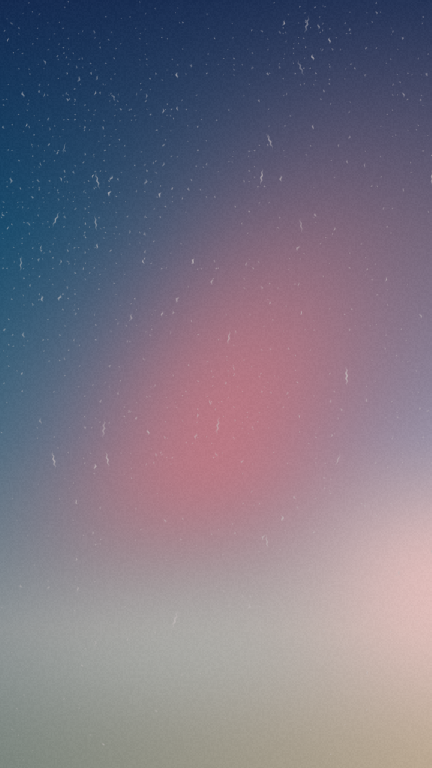
A Shadertoy shader for this background:

```glsl
// Dusky blue sky blending into a slanted rose glow and a pale horizon, with worn film dust.

const float ASPECT = 0.5625;

vec2 hash2(vec2 p) {
    vec3 q = fract(p.xyx * vec3(0.1031, 0.1030, 0.0973));
    q += dot(q, q.yzx + 33.33);
    return fract((q.xx + q.yz) * q.zy);
}

// Soft elliptical falloff, with its long axis leaning along "axis"
float glow(vec2 p, vec2 centre, vec2 axis, vec2 radius) {
    vec2 d = p - centre;
    axis = normalize(axis);
    vec2 q = vec2(dot(d, vec2(axis.y, -axis.x)), dot(d, axis)) / radius;
    return exp(-dot(q, q));
}

// Five colours stacked from the top (t = 0) to the bottom (t = 1)
vec3 ramp(float t, vec3 top, vec3 upper, vec3 middle, vec3 low, vec3 bottom) {
    vec3 c = mix(top, upper, clamp(t / 0.3, 0.0, 1.0));
    c = mix(c, middle, clamp((t - 0.3) / 0.27, 0.0, 1.0));
    c = mix(c, low, clamp((t - 0.57) / 0.25, 0.0, 1.0));
    return mix(c, bottom, smoothstep(0.79, 1.03, t));
}

vec3 sky(vec2 uv, vec2 p) {
    float t = 1.0 - uv.y;
    vec3 left = ramp(t, vec3(0.08, 0.17, 0.32), vec3(0.10, 0.30, 0.43),
        vec3(0.27, 0.42, 0.51), vec3(0.54, 0.57, 0.58), vec3(0.48, 0.52, 0.49));
    vec3 right = ramp(t, vec3(0.13, 0.20, 0.34), vec3(0.39, 0.39, 0.48),
        vec3(0.55, 0.56, 0.65), vec3(0.79, 0.72, 0.69), vec3(0.72, 0.65, 0.56));
    vec3 c = mix(left, right, uv.x);

    // Slanted rose light, fading out above the horizon
    float rose = glow(p, vec2(0.29, 0.44), vec2(0.45, 0.89), vec2(0.18, 0.335));
    c = mix(c, vec3(0.78, 0.47, 0.51), 0.85 * rose * smoothstep(0.10, 0.40, uv.y));

    // Grey horizon haze and pink light at the right edge
    float haze = glow(p, vec2(0.25, 0.17), vec2(0.0, 1.0), vec2(0.22, 0.09));
    c = mix(c, vec3(0.68, 0.70, 0.68), 0.5 * haze);
    float blush = glow(p, vec2(0.59, 0.24), vec2(0.1, 1.0), vec2(0.16, 0.13));
    return mix(c, vec3(0.91, 0.75, 0.74), 0.8 * blush);
}

// Where the surface is most worn
float wear(vec2 p) {
    float patches = 0.5 + 0.5 * sin(p.x * 31.0 + 3.0 * sin(p.y * 17.0)) * sin(p.y * 27.0 + p.x * 9.0);
    float w = 0.10 + 0.15 * patches * smoothstep(0.1, 0.5, p.y);
    w += 0.70 * glow(p, vec2(0.11, 0.83), vec2(0.2, 1.0), vec2(0.11, 0.14));
    w += 0.45 * glow(p, vec2(0.07, 0.69), vec2(0.3, 1.0), vec2(0.08, 0.08));
    w += 0.40 * glow(p, vec2(0.30, 0.47), vec2(1.0, 0.2), vec2(0.05, 0.09));
    w += 0.40 * glow(p, vec2(0.38, 0.95), vec2(1.0, 0.1), vec2(0.04, 0.14));
    return w * smoothstep(-0.1, 0.35, p.y);
}

// One crooked speck in some of the cells of a grid
float flecks(vec2 p, float cells, vec2 size, float density) {
    vec2 id = floor(p * cells);
    vec2 place = hash2(id + cells);
    vec2 form = hash2(id + cells + 71.0);
    float chance = hash2(id + cells + 153.0).x;
    float present = step(chance, density * wear((id + 0.5) / cells));

    vec2 d = (fract(p * cells) - mix(vec2(0.3), vec2(0.7), place)) / cells;
    float lean = (form.x - 0.5) * 0.9;
    d = mat2(cos(lean), sin(lean), -sin(lean), cos(lean)) * d;
    size *= mix(0.45, 1.0, form.y);
    d.x += 0.6 * size.x * sin(d.y * 900.0 + place.x * 6.3);
    float edge = (length(d / size) - 1.0) * size.x;
    float soft = 0.8 / iResolution.y;
    return present * (1.0 - smoothstep(-soft, soft, edge)) * mix(0.5, 1.0, place.y);
}

void mainImage(out vec4 fragColor, in vec2 fragCoord) {
    vec2 uv = fragCoord / iResolution.xy;
    vec2 p = uv * vec2(ASPECT, 1.0);
    vec3 c = sky(uv, p);

    // Fine dust, chips and upright scratches
    float dust = 0.45 * flecks(p, 150.0, vec2(0.0010), 0.30);
    dust = max(dust, 0.50 * flecks(p, 87.0, vec2(0.0012, 0.0017), 0.28));
    dust = max(dust, 0.75 * flecks(p, 45.0, vec2(0.0013, 0.0030), 0.28));
    dust = max(dust, 0.75 * flecks(p, 19.0, vec2(0.0013, 0.0085), 0.40));
    c = mix(c, vec3(0.76, 0.73, 0.73), dust);

    // Faint film grain
    c += (hash2(floor(p * 512.0)).x - 0.5) * 0.022;
    fragColor = vec4(c, 1.0);
}
```
